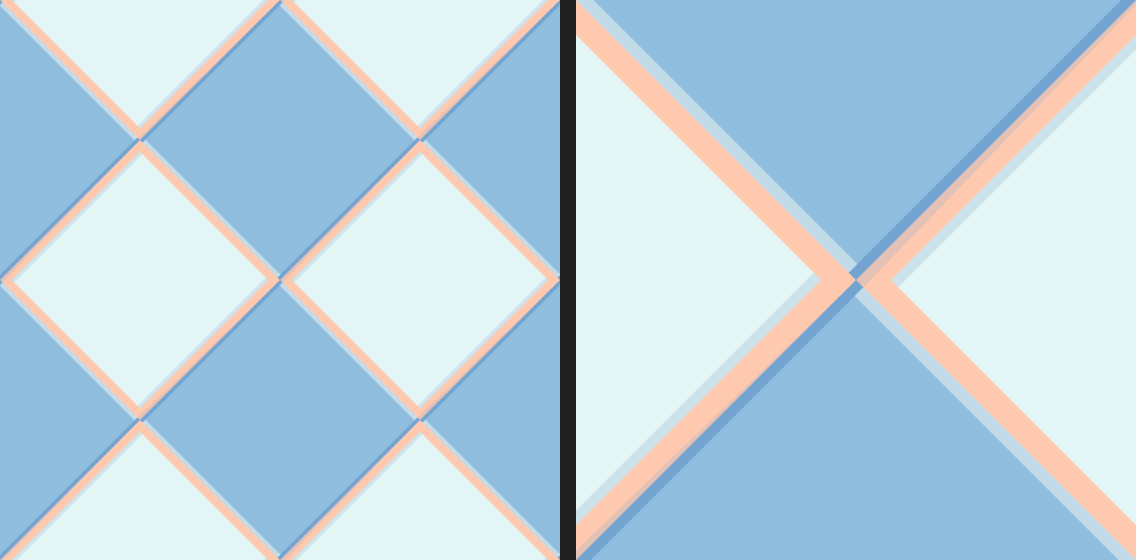
Left, the full canvas; right, a detail of the centre.
Reproduce this pattern procedurally as a Shadertoy shader.

```glsl
// Harlequin check of pale and blue diamonds with peach borders and bevel strips.
// Rotating the canvas by 45 degrees turns the diamonds into a square checker;
// each border or strip is then a threshold on the distance to a cell edge.

const float REPEATS = 2.0;         // diamonds across and down
const float BORDER = 0.0208;       // peach frame inside each pale diamond
const float HIGHLIGHT = 0.0104;    // light strip on falling blue edges
const float SHADOW = 0.0087;       // dark strip on rising blue edges
const float INNER_STRIP = 0.0087;  // light strip inside rising peach edges
const float WEAR = 0.0100;         // widest part of the dull sliver

const vec3 BLUE = vec3(0.56, 0.74, 0.87);
const vec3 DARK_BLUE = vec3(0.45, 0.64, 0.82);
const vec3 LIGHT_BLUE = vec3(0.76, 0.86, 0.91);
const vec3 PALE = vec3(0.895, 0.96, 0.96);
const vec3 PALE_SHADE = vec3(0.80, 0.89, 0.92);
const vec3 PEACH = vec3(1.00, 0.79, 0.69);
const vec3 DULL_PEACH = vec3(0.89, 0.76, 0.71);

float hash(vec2 p) {
    return fract(sin(dot(p, vec2(127.1, 311.7))) * 4375.85);
}

// Coverage of the zone closer to an edge than the given width.
float band(float dist, float width, float aa) {
    return 1.0 - smoothstep(width - aa, width + aa, dist);
}

// Diamond index, wrapped so opposite canvas edges agree.
vec2 wrappedId(vec2 cell) {
    return mod(floor(0.5 * vec2(cell.x + cell.y, cell.x - cell.y)), REPEATS);
}

// edge.x: distance to falling edges, edge.y: distance to rising edges.
vec3 blueDiamond(vec2 edge, float aa) {
    vec3 color = mix(BLUE, LIGHT_BLUE, band(edge.x, HIGHLIGHT, aa));
    return mix(color, DARK_BLUE, band(edge.y, SHADOW, aa));
}

vec3 paleDiamond(vec2 edge, float wearWidth, float aa) {
    vec3 color = mix(PALE, PALE_SHADE, band(edge.y, BORDER + INNER_STRIP, aa));
    color = mix(color, PEACH, band(min(edge.x, edge.y), BORDER, aa));
    return mix(color, DULL_PEACH, band(edge.y, wearWidth, aa));
}

void mainImage(out vec4 fragColor, in vec2 fragCoord) {
    vec2 uv = fragCoord / iResolution.xy;
    float aa = 1.0 / min(iResolution.x, iResolution.y);

    // Diagonal checker coordinates
    vec2 diagonal = vec2(uv.x + uv.y, uv.x - uv.y) * REPEATS;
    vec2 cell = floor(diagonal);
    vec2 local = diagonal - cell;
    vec2 edge = min(local, 1.0 - local) / REPEATS;

    // Dull sliver that tapers along rising edges, varied per diamond
    float wearAmount = mix(0.6, 1.2, hash(wrappedId(cell)));
    float wearWidth = WEAR * wearAmount * (1.0 - local.x);

    // Blend the two diamond types over their shared edge
    float side = 1.0 - 2.0 * mod(cell.x + cell.y, 2.0);
    float inside = smoothstep(-aa, aa, side * min(edge.x, edge.y));
    vec3 color = mix(blueDiamond(edge, aa), paleDiamond(edge, wearWidth, aa), inside);
    fragColor = vec4(color, 1.0);
}
```
